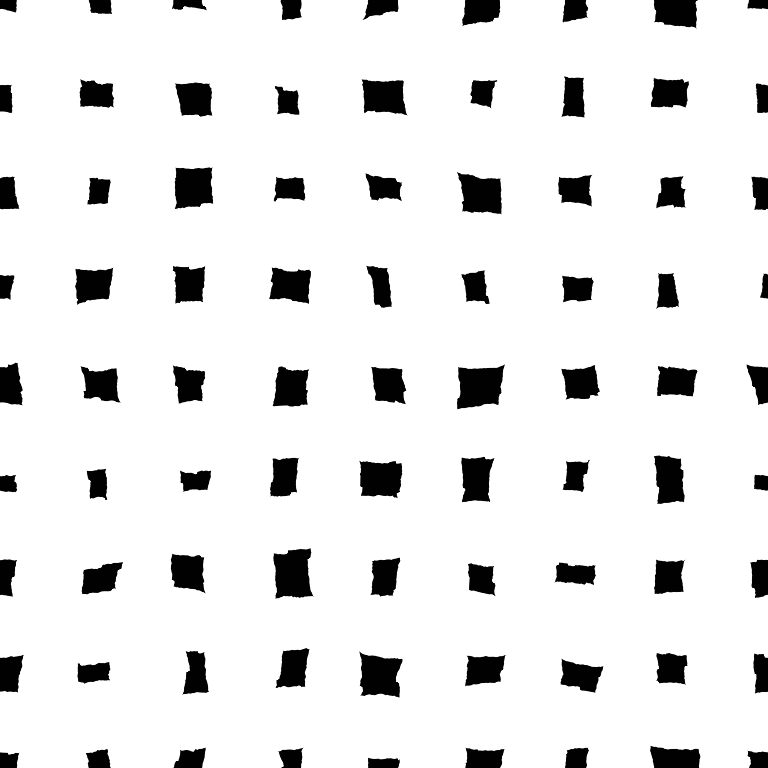
Write a WebGL 1 fragment shader that draws this pattern.

```glsl
precision highp float;
// Eight by eight black paper scraps on white, with half scraps on the borders.
// Every scrap is a box with four torn sides: each side is a random curve with
// a lean, a hollow middle, a notch and fine ragged noise. Cell ids wrap.
uniform vec2 u_resolution;

float hash(vec2 cell, float seed) {
    vec3 p = fract(vec3(cell, seed) * vec3(0.1031, 0.1130, 0.0973) + 0.137);
    p += dot(p, p.yzx + 33.33);
    return fract((p.x + p.y) * p.z);
}

float signedHash(vec2 cell, float seed) {
    return hash(cell, seed) * 2.0 - 1.0;
}

float edgeNoise(float t, vec2 cell, float seed) {
    float i = floor(t);
    float f = fract(t);
    return mix(signedHash(cell, seed + i), signedHash(cell, seed + i + 1.0), f);
}

// Outward shift of one side at position t along it.
float tornEdge(float t, vec2 cell, float seed) {
    float lean = 0.10 * signedHash(cell, seed) * t;
    float hollow = 0.7 * t * t * hash(cell, seed + 1.0) - 0.008;
    float notchAt = 0.16 * signedHash(cell, seed + 2.0);
    float notch = 0.035 * signedHash(cell, seed + 3.0)
                * smoothstep(notchAt, notchAt + 0.018, t);
    float rough = 0.009 * edgeNoise(t * 18.0 + 20.0, cell, seed + 10.0)
                + 0.004 * edgeNoise(t * 55.0 + 50.0, cell, seed + 60.0);
    return lean + hollow + notch + rough;
}

// Negative inside the scrap; p is measured from the cell centre.
float scrap(vec2 p, vec2 cell) {
    p -= 0.045 * vec2(signedHash(cell, 1.0), signedHash(cell, 2.0));
    p += 0.13 * p.yx * vec2(signedHash(cell, 3.0), signedHash(cell, 4.0));

    // Sums of two hashes favour middling sizes.
    vec2 halfSize = vec2(0.085 + 0.075 * (hash(cell, 5.0) + hash(cell, 6.0)),
                         0.065 + 0.095 * (hash(cell, 7.0) + hash(cell, 8.0)));

    // Limit t so that the curves stay tame far from the scrap.
    vec2 t = clamp(p, -0.27, 0.27);
    float right = p.x - halfSize.x - tornEdge(t.y, cell, 200.0);
    float left = -p.x - halfSize.x - tornEdge(t.y, cell, 400.0);
    float top = p.y - halfSize.y - tornEdge(t.x, cell, 600.0);
    float bottom = -p.y - halfSize.y - tornEdge(t.x, cell, 800.0);
    return max(max(right, left), max(top, bottom));
}

void main() {
    // Shift by half a cell so that scraps straddle the canvas borders.
    vec2 grid = gl_FragCoord.xy / u_resolution * 8.0 + 0.5;
    vec2 cell = mod(floor(grid), 8.0);
    float d = scrap(fract(grid) - 0.5, cell);

    float pixel = 8.0 / min(u_resolution.x, u_resolution.y);
    float paper = smoothstep(-0.6 * pixel, 0.6 * pixel, d);
    gl_FragColor = vec4(mix(vec3(0.005), vec3(1.0), paper), 1.0);
}
```
